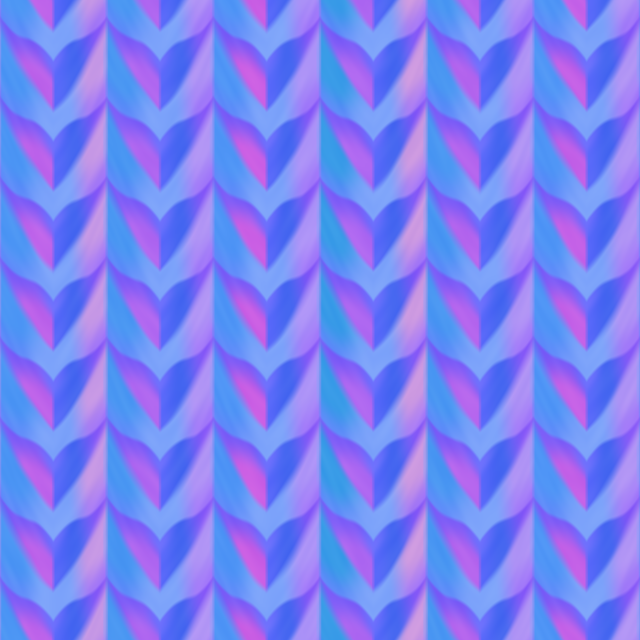
A WebGL 2 fragment shader for this texture map:

```glsl
#version 300 es
precision highp float;
// Tangent-space normal map of chunky knitting: 6 columns by 8 rows of V stitches.
// Each V is two mirrored yarn legs; every leg is cut by a wavy overlap edge and
// folded along a slanted ridge, with tints that vary by column and faint fibres.
uniform vec2 u_resolution;
out vec4 fragColor;

const float COLUMNS = 6.0;
const float ROWS = 8.0;
const float TAU = 6.2831853;
const float TIP_OFFSET = 0.25;   // height of the leg tips within a row

const vec3 LIGHT_BLUE = vec3(0.49, 0.64, 0.98);
const vec3 MID_BLUE = vec3(0.43, 0.44, 0.99);

// Tint strength of each column: x pink face, y cyan underside, z warm lavender
const vec3 TINTS[6] = vec3[6](
    vec3(0.55, 0.2, 0.8), vec3(0.15, 0.3, 0.1), vec3(0.95, 0.1, 0.0),
    vec3(0.10, 0.9, 1.0), vec3(0.30, 0.3, 0.1), vec3(0.75, 0.1, 0.1));

vec2 latticeGradient(vec2 cell, vec2 period) {
    vec3 p = fract(mod(cell, period).xyx * vec3(0.1031, 0.1030, 0.0973));
    p += dot(p, p.yzx + 33.33);
    float angle = TAU * fract((p.x + p.y) * p.z);
    return vec2(cos(angle), sin(angle));
}

// Gradient noise that wraps after a whole number of cells
float wrappedNoise(vec2 p, vec2 period) {
    vec2 i = floor(p), f = p - i;
    vec2 s = f * f * f * (f * (f * 6.0 - 15.0) + 10.0);
    vec2 e = vec2(1.0, 0.0);
    float a = dot(latticeGradient(i, period), f);
    float b = dot(latticeGradient(i + e, period), f - e);
    float c = dot(latticeGradient(i + e.yx, period), f - e.yx);
    float d = dot(latticeGradient(i + e.xx, period), f - e.xx);
    return mix(mix(a, b, s.x), mix(c, d, s.x), s.y);
}

// Overlap edge and ridge, as drops below the tip; h runs from outside to centre
float overlapEdge(float h) { return 0.54 * h + 0.05 * sin(TAU * h); }
float ridgeLine(float h) { return 0.05 + 1.5 * h - 0.42 * h * h; }

// Surface of a leg; t runs down from its overlap edge
vec3 legSurface(float h, float t, bool rightLeg, vec3 tint, float fibre) {
    vec3 upper, lower;
    if (rightLeg) {
        vec3 violet = mix(vec3(0.52, 0.34, 0.97), vec3(0.64, 0.41, 0.97), smoothstep(0.0, 0.4, t));
        vec3 shade = mix(vec3(0.27, 0.40, 0.94), vec3(0.35, 0.41, 0.98), smoothstep(0.6, 1.0, h));
        upper = mix(violet, shade, smoothstep(0.15, 0.65, h + 0.3 * t));
        vec3 lavender = mix(vec3(0.68, 0.58, 0.97), vec3(0.80, 0.60, 0.88), tint.z);
        lavender = mix(lavender, vec3(0.62, 0.45, 0.98), smoothstep(0.5, 1.0, t) * (1.0 - 0.5 * h));
        lower = mix(lavender, LIGHT_BLUE, smoothstep(0.4, 0.85, h + 0.15 * t));
    } else {
        vec3 violet = vec3(0.47, 0.36, 0.97);
        vec3 pink = mix(vec3(0.67, 0.41, 0.95), vec3(0.80, 0.37, 0.89), tint.x);
        upper = mix(violet, pink, smoothstep(-0.05, 0.33, t) * smoothstep(0.05, 0.5, h));
        vec3 cyan = mix(vec3(0.32, 0.58, 0.97), vec3(0.21, 0.61, 0.90), tint.y);
        cyan = mix(cyan, vec3(0.38, 0.54, 0.98), smoothstep(0.6, 1.0, t));
        lower = mix(cyan, LIGHT_BLUE, smoothstep(0.4, 0.95, h + 0.2 * (t - 0.5)));
    }
    // Hollow between the two legs, just under the overlap
    float hollow = smoothstep(0.65, 1.0, h) * (1.0 - smoothstep(0.0, 0.25, t));
    upper = mix(upper, MID_BLUE, hollow);

    // Fold: soft near the tip, crisp near the centre
    float ridge = ridgeLine(h) - overlapEdge(h) + 0.05 * fibre;
    float softness = mix(0.17, 0.045, h);
    return mix(upper, lower, smoothstep(ridge - softness, ridge + softness, t));
}

// One leg of a column; x counts legs across, v counts rows down
vec3 legColor(float index, float x, float v) {
    bool rightLeg = mod(index, 2.0) > 0.5;
    float h = clamp(x - index, 0.0, 1.0);
    if (rightLeg) h = 1.0 - h;
    vec3 tint = TINTS[int(mod(floor(index * 0.5), COLUMNS))];

    // Streaks that follow the slant of the yarn
    vec2 along = vec2(x * 2.0, (v - ridgeLine(h)) * 5.0);
    float fibre = wrappedNoise(along, vec2(COLUMNS * 4.0, ROWS * 5.0));

    float t = fract(v - overlapEdge(h) - 0.012 * fibre);
    vec3 above = legSurface(h, t, rightLeg, tint, fibre);
    vec3 below = legSurface(h, t - 1.0, rightLeg, tint, fibre);
    vec3 color = mix(above, below, smoothstep(0.93, 1.0, t));
    return color + fibre * vec3(0.035, 0.03, 0.005);
}

void main() {
    vec2 uv = gl_FragCoord.xy / u_resolution;
    float x = uv.x * COLUMNS * 2.0;
    float v = (1.0 - uv.y) * ROWS - TIP_OFFSET;

    // Blend with the neighbouring leg in a thin strip at each border
    float index = floor(x);
    float offset = x - index - 0.5;
    float neighbour = index + (offset < 0.0 ? -1.0 : 1.0);
    float blend = 0.5 * smoothstep(0.46, 0.5, abs(offset));
    vec3 color = mix(legColor(index, x, v), legColor(neighbour, x, v), blend);

    // Pale glint along the groove between columns
    float groove = abs(fract(x * 0.5 + 0.5) - 0.48);
    float glint = (1.0 - smoothstep(0.0, 0.022, groove)) * smoothstep(0.1, 0.45, fract(v))
        * (1.0 - smoothstep(0.6, 0.95, fract(v)));
    color = mix(color, LIGHT_BLUE, 0.4 * glint);
    fragColor = vec4(color, 1.0);
}
```
